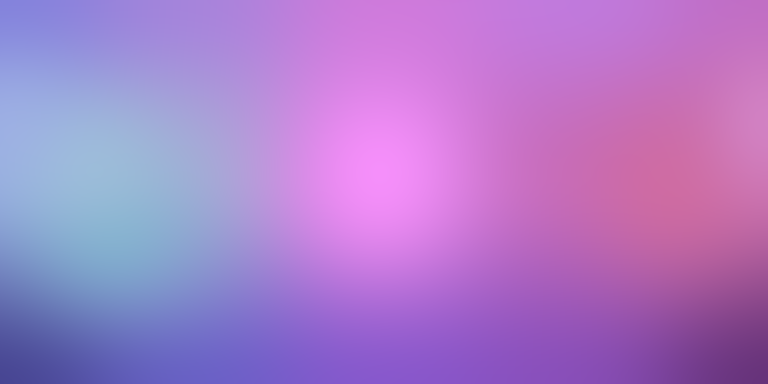
Write a Shadertoy shader that draws this background.

```glsl
// Blends five evenly spaced colours along x with soft overlapping weights
vec3 ramp(float x, vec3 colors[5]) {
    vec3 sum = vec3(0.0);
    float total = 0.0;
    for (int i = 0; i < 5; i++) {
        float offset = 4.0 * x - float(i);
        float weight = exp(-2.8 * offset * offset);
        sum += weight * colors[i];
        total += weight;
    }
    return sum / total;
}

// Tints a colour with a soft elliptical light
vec3 glow(vec3 base, vec2 uv, vec2 center, vec2 radius, vec3 tint, float strength) {
    vec2 d = (uv - center) / radius;
    return mix(base, tint, strength * exp(-dot(d, d)));
}

void mainImage(out vec4 fragColor, in vec2 fragCoord) {
    vec2 uv = fragCoord / iResolution.xy;

    // Horizontal colour bands
    vec3 bottom = ramp(uv.x, vec3[5](
        vec3(0.27, 0.26, 0.56), vec3(0.41, 0.38, 0.78), vec3(0.53, 0.34, 0.80),
        vec3(0.54, 0.31, 0.73), vec3(0.39, 0.19, 0.46)));
    vec3 middle = ramp(uv.x, vec3[5](
        vec3(0.56, 0.63, 0.87), vec3(0.66, 0.66, 0.84), vec3(0.78, 0.46, 0.82),
        vec3(0.77, 0.42, 0.73), vec3(0.77, 0.42, 0.66)));
    vec3 top = ramp(uv.x, vec3[5](
        vec3(0.50, 0.50, 0.86), vec3(0.65, 0.52, 0.86), vec3(0.81, 0.47, 0.85),
        vec3(0.75, 0.48, 0.87), vec3(0.75, 0.42, 0.76)));

    // Vertical blend
    vec3 color = mix(bottom, middle, smoothstep(0.0, 0.55, uv.y));
    color = mix(color, top, smoothstep(0.55, 1.0, uv.y));

    // Cool lights on the left
    color = glow(color, uv, vec2(0.15, 0.38), vec2(0.13, 0.22), vec3(0.47, 0.72, 0.80), 0.7);
    color = glow(color, uv, vec2(0.11, 0.58), vec2(0.12, 0.20), vec3(0.63, 0.77, 0.85), 0.7);
    color = glow(color, uv, vec2(0.00, 0.68), vec2(0.10, 0.20), vec3(0.64, 0.71, 0.91), 0.6);

    // Warm lights on the right
    color = glow(color, uv, vec2(0.875, 0.5), vec2(0.12, 0.25), vec3(0.83, 0.42, 0.60), 0.65);
    color = glow(color, uv, vec2(1.00, 0.68), vec2(0.08, 0.20), vec3(0.84, 0.54, 0.80), 0.7);

    // Bright pink centre
    color = glow(color, uv, vec2(0.495, 0.55), vec2(0.12, 0.27), vec3(0.96, 0.56, 0.98), 1.0);

    fragColor = vec4(color, 1.0);
}
```
